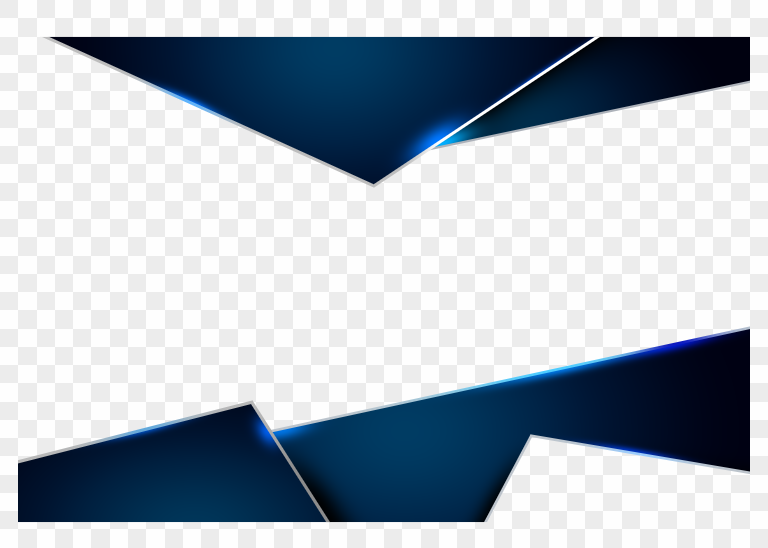
Write a Shadertoy shader that draws this background.

```glsl
// Angular navy panels with silver rims and blue glints over a pale checkerboard.

// Signed distance to the line a-b, positive on the inside of a clockwise shape.
float side(vec2 p, vec2 a, vec2 b) {
    vec2 e = normalize(b - a), r = p - a;
    return e.x * r.y - e.y * r.x;
}

float cover(float d) {
    return clamp(d * iResolution.x / 768.0 + 0.5, 0.0, 1.0);
}

// Navy radial gradient, bright at the centre c.
vec3 navy(vec2 p, vec2 c, vec2 radius) {
    float t = length((p - c) / radius);
    vec3 col = mix(vec3(0.0, 0.235, 0.39), vec3(0.0, 0.10, 0.23), smoothstep(0.0, 0.65, t));
    return mix(col, vec3(0.0, 0.005, 0.075), smoothstep(0.4, 1.05, t));
}

// Soft light stretched along the direction dir.
float glint(vec2 p, vec2 c, vec2 dir, vec2 size) {
    vec2 e = normalize(dir), r = p - c;
    vec2 q = vec2(dot(r, e), e.x * r.y - e.y * r.x) / size;
    return exp(-dot(q, q));
}

// Lays a rimmed panel over the base colour.
vec3 panel(vec3 base, float d, float frame, float width, vec3 rim, vec3 fill) {
    vec3 col = mix(rim, fill, cover(d - width));
    return mix(base, col, cover(min(d, frame)));
}

void mainImage(out vec4 fragColor, in vec2 fragCoord) {
    // Canvas units: 768 by 549, measured down from the top left.
    vec2 uv = fragCoord / iResolution.xy;
    vec2 p = vec2(uv.x, 1.0 - uv.y) * vec2(768.0, 549.0);
    float frame = min(min(p.x - 18.0, 750.0 - p.x), min(p.y - 37.0, 523.0 - p.y));

    // Checkerboard
    vec2 cell = floor(p / (768.0 / 42.0));
    vec3 col = vec3(mix(0.925, 0.998, mod(cell.x + cell.y, 2.0)));

    // Upper right panel, shaded by the triangle over it
    float seam = side(p, vec2(374, 188), vec2(600, 37));
    float d = min(side(p, vec2(750, 83), vec2(437, 149)), seam + 6.0);
    vec3 fill = navy(p, vec2(505, 112), vec2(215, 130)) * 0.85;
    fill *= 1.0 - 0.9 * exp(-max(seam, 0.0) / 13.0) * smoothstep(440.0, 500.0, p.x);
    fill += vec3(0.0, 0.55, 0.75) * glint(p, vec2(443, 144), vec2(5, -2), vec2(28, 9));
    col = panel(col, d, frame, 2.2, vec3(0.68, 0.70, 0.73), fill);

    // Upper triangle
    float leftEdge = side(p, vec2(374, 188), vec2(42, 37));
    d = min(leftEdge, -seam);
    fill = navy(p, vec2(335, 48), vec2(275, 215));
    fill += vec3(0.0, 0.38, 0.8) * glint(p, vec2(437, 142), vec2(226, -151), vec2(30, 13));
    fill += vec3(0.0, 0.25, 0.7) * glint(p, vec2(540, 76), vec2(226, -151), vec2(55, 4));
    fill += vec3(0.0, 0.4, 0.9) * glint(p, vec2(190, 104), vec2(332, 151), vec2(32, 6));
    vec3 rim = vec3(mix(0.74, 1.0, smoothstep(400.0, 445.0, p.x)));
    rim = mix(rim, vec3(0.35, 0.7, 1.0), glint(p, vec2(188, 104), vec2(332, 151), vec2(35, 8)));
    col = panel(col, d, frame, 3.0, rim, fill);

    // Lower right panel with a notch cut from its base
    float joint = side(p, vec2(330, 523), vec2(253, 402));
    float slope = side(p, vec2(274, 430), vec2(750, 327));
    float notchLeft = side(p, vec2(532, 438), vec2(487, 523));
    float notch = max(notchLeft, side(p, vec2(750, 475), vec2(532, 438)));
    d = min(min(slope, notch), joint + 6.0);
    fill = navy(p, vec2(405, 432), vec2(330, 240));
    float low = smoothstep(435.0, 505.0, p.y);
    fill *= 1.0 - 0.95 * low * exp(-pow(max(joint, 0.0) / 18.0, 2.0));
    fill *= 1.0 - 0.9 * low * exp(-pow(max(notch, 0.0) / 13.0, 2.0));
    vec2 rise = vec2(476, -103);
    fill += vec3(0.0, 0.35, 0.65) * glint(p, vec2(565, 369), rise, vec2(75, 6));
    fill += vec3(0.0, 0.05, 0.65) * glint(p, vec2(675, 345), rise, vec2(45, 6));
    fill += vec3(0.0, 0.3, 0.6) * glint(p, vec2(282, 431), rise, vec2(28, 9));
    fill += vec3(0.0, 0.15, 0.6) * glint(p, vec2(635, 453), vec2(218, 37), vec2(45, 4));
    rim = vec3(0.74, 0.77, 0.80);
    rim = mix(rim, vec3(0.3, 0.8, 1.0), glint(p, vec2(550, 371), rise, vec2(110, 10)));
    rim = mix(rim, vec3(0.05, 0.1, 0.75), glint(p, vec2(677, 344), rise, vec2(40, 10)));
    rim = mix(rim, vec3(0.6, 0.8, 1.0), glint(p, vec2(640, 457), vec2(218, 37), vec2(45, 8)));
    col = panel(col, d, frame, 2.6, rim, fill);

    // Lower left panel
    vec2 climb = vec2(235, -59);
    d = min(side(p, vec2(18, 461), vec2(253, 401)), -joint);
    fill = navy(p, vec2(195, 530), vec2(270, 165)) * 0.9;
    fill += vec3(0.0, 0.25, 0.6) * glint(p, vec2(145, 430), climb, vec2(40, 5));
    fill += vec3(0.0, 0.3, 0.75) * glint(p, vec2(268, 432), vec2(77, 121), vec2(15, 10));
    rim = mix(vec3(0.72), vec3(0.55), smoothstep(255.0, 300.0, p.x));
    rim = mix(rim, vec3(0.3, 0.65, 0.9), 0.8 * glint(p, vec2(145, 429), climb, vec2(40, 8)));
    col = panel(col, d, frame, 3.2, rim, fill);

    fragColor = vec4(clamp(col, 0.0, 1.0), 1.0);
}
```
